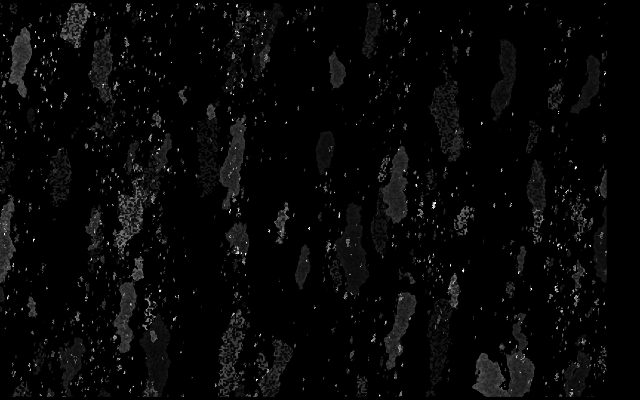
Write a Shadertoy shader that draws this texture.

```glsl
// Ragged grey flakes and dust drifting in upright columns on black.
// Four scatter layers of jittered cells, from large flakes to tiny specks,
// each made of noise-torn ellipses with a paler rim and a grainy inside.

const vec2 FLAKE_MIN = vec2(0.10, 0.18);  // half sizes as parts of a cell
const vec2 FLAKE_MAX = vec2(0.25, 0.50);
const float LEAN = 0.10;                  // tops tilt to the right
const float GRAIN_SCALE = 270.0;
const float RIGHT_MARGIN = 0.948;
const float EDGE_MARGIN = 0.008;

vec3 hash3(vec2 p) {
    vec3 h = fract(p.xyx * vec3(0.1031, 0.1030, 0.0973));
    h += dot(h, h.yxz + 33.33);
    return fract((h.xxy + h.yzz) * h.zyx);
}

float valueNoise(vec2 p) {
    vec2 cell = floor(p);
    vec2 f = fract(p);
    f = f * f * (3.0 - 2.0 * f);
    float low = mix(hash3(cell).x, hash3(cell + vec2(1, 0)).x, f.x);
    float high = mix(hash3(cell + vec2(0, 1)).x, hash3(cell + vec2(1, 1)).x, f.x);
    return mix(low, high, f.y);
}

float fbm(vec2 p) {
    float sum = 0.0;
    float weight = 0.5;
    for (int octave = 0; octave < 4; octave++) {
        sum += weight * valueNoise(p);
        p = p * 2.1 + 13.7;
        weight *= 0.55;
    }
    return sum / 1.01;
}

// Upright bands in which the fragments gather
float columnDensity(vec2 p) {
    return smoothstep(0.3, 0.8, valueNoise(vec2(p.x * 17.0, p.y * 2.5) + 40.0));
}

// Dark to pale range inside a flake; rough flakes break up into dots
float grainTone(float grain, float roughness) {
    float smoothGrain = 0.65 + 0.7 * grain;
    float dotted = 1.8 * smoothstep(0.25, 0.8, grain);
    return mix(smoothGrain, dotted, roughness);
}

// Brightest flake of one layer at p
float flakeLayer(vec2 p, vec2 cellSize, vec2 toneRange, float share,
                 float clustering, float grain, float pixel, float seed) {
    vec2 grid = p / cellSize;
    vec2 home = floor(grid);
    float tear = 1.9 * (fbm(grid * vec2(4.0, 6.0) + seed) - 0.5);
    float brightest = 0.0;

    for (int y = -1; y <= 1; y++) {
        for (int x = -1; x <= 1; x++) {
            vec2 id = home + vec2(x, y);
            vec3 place = hash3(id + seed);
            vec3 look = hash3(id + seed + 51.0);
            vec2 centre = (id + place.xy) * cellSize;

            float chance = share * mix(1.0, 2.2 * columnDensity(centre), clustering);
            if (place.z > chance) continue;

            // Leaning, bent ellipse with a torn outline
            vec2 growth = vec2(0.5 * (look.x + look.y), look.x);
            vec2 halfSize = mix(FLAKE_MIN, FLAKE_MAX, growth) * cellSize;
            vec2 q = p - centre;
            float bend = valueNoise(vec2(grid.y * 5.0, look.z * 90.0)) - 0.5;
            q.x -= LEAN * q.y + 1.4 * bend * halfSize.x;
            float outline = length(q / halfSize) - 1.0 + tear;
            float cover = 1.0 - smoothstep(-pixel, pixel, outline * halfSize.x);

            // Tone, rim and grain
            float tone = mix(toneRange.x, toneRange.y, pow(look.z, 1.8));
            float rim = mix(0.8, 1.25, smoothstep(-0.7, 0.0, outline));
            float roughness = smoothstep(0.2, 0.9, fract(look.y * 7.0));
            brightest = max(brightest, cover * tone * rim * grainTone(grain, roughness));
        }
    }
    return brightest;
}

// One inside the scanned area, zero on its black borders
float frameMask(vec2 uv, float pixel) {
    float right = 1.0 - smoothstep(-pixel, pixel, uv.x - RIGHT_MARGIN);
    float ends = smoothstep(-pixel, pixel, 0.5 - EDGE_MARGIN - abs(uv.y - 0.5));
    return right * ends;
}

void mainImage(out vec4 fragColor, in vec2 fragCoord) {
    vec2 uv = fragCoord / iResolution.xy;
    vec2 p = fragCoord / iResolution.y;
    float pixel = 0.6 / iResolution.y;
    float grain = valueNoise(p * GRAIN_SCALE);

    float large = flakeLayer(p, vec2(0.13, 0.24), vec2(0.05, 0.25), 0.78, 0.35, grain, pixel, 17.0);
    float medium = flakeLayer(p, vec2(0.06, 0.085), vec2(0.06, 0.34), 0.20, 0.80, grain, pixel, 131.0);
    float small = flakeLayer(p, vec2(0.020, 0.022), vec2(0.09, 0.55), 0.10, 0.90, grain, pixel, 257.0);
    float specks = flakeLayer(p, vec2(0.008), vec2(0.15, 0.95), 0.07, 0.85, grain, pixel, 389.0);

    float grey = max(max(large, medium), max(small, specks));
    fragColor = vec4(vec3(grey * frameMask(uv, pixel)), 1.0);
}
```
